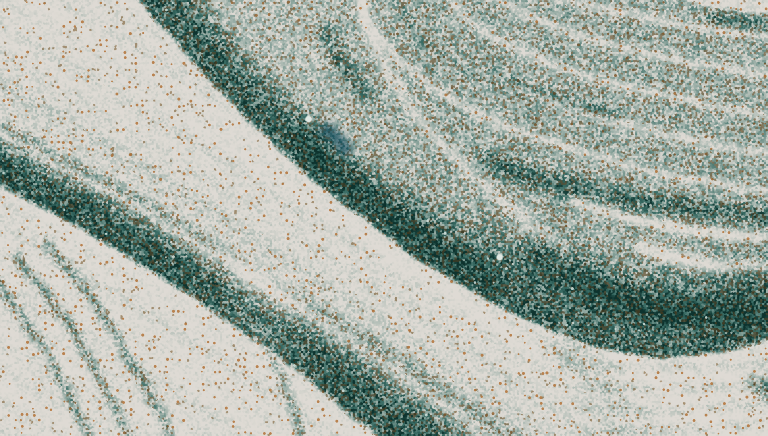
A Shadertoy shader for this texture:

```glsl
vec3 hash3(vec2 cell) {
    vec3 q = fract(cell.xyx * vec3(0.1031, 0.1030, 0.0973));
    q += dot(q, q.yxz + 33.33);
    return fract((q.xxy + q.yzz) * q.zyx);
}

// Soft raked stroke along a quadratic curve from a to c, bent by b
float stroke(vec2 p, vec2 a, vec2 b, vec2 c, float width) {
    float nearest = 1e3;
    vec2 from = a;
    for (int i = 1; i <= 10; i++) {
        float t = float(i) / 10.0;
        vec2 to = mix(mix(a, b, t), mix(b, c, t), t);
        vec2 seg = to - from, rel = p - from;
        vec2 off = rel - seg * clamp(dot(rel, seg) / dot(seg, seg), 0.0, 1.0);
        nearest = min(nearest, dot(off, off));
        from = to;
    }
    return exp(-nearest / (width * width));
}

float wobble(vec2 p) {
    return sin(p.x * 23.0 + 2.0 * sin(p.y * 9.0)) * 0.5
         + sin(p.x * 51.0 - p.y * 37.0) * 0.3 + sin(p.y * 83.0 + p.x * 19.0) * 0.2;
}

// Broad band whose lower rim sweeps from the top left to the right side
float upperBand(vec2 p) {
    float u = p.x - 1.49;
    float rim = 0.175 + 0.6 * u * u;
    rim += 0.06 * max(0.0, sin(3.1416 * clamp((p.x - 0.32) / 1.17, 0.0, 1.0)));
    float away = (p.y - rim) / sqrt(1.0 + 1.44 * u * u);
    float width = 0.11 + 0.10 * smoothstep(0.8, 1.5, p.x);
    float base = mix(0.29, 0.38, smoothstep(0.6, 1.0, p.x));
    float dense = mix(0.80, base, smoothstep(width * 0.45, width * 1.25, away));

    // Nested pale grooves
    for (int i = 0; i < 6; i++) {
        float k = float(i);
        dense -= 0.22 * stroke(p, vec2(0.82 + 0.1 * k, 1.02),
            vec2(0.89 + 0.12 * k, 0.69 + 0.07 * k), vec2(1.8, 0.55 + 0.09 * k), 0.011);
    }
    dense -= 0.22 * stroke(p, vec2(0.83, 1.0), vec2(0.87, 0.73), vec2(1.29, 0.43), 0.014);
    dense -= 0.32 * stroke(p, vec2(1.32, 0.54), vec2(1.56, 0.45), vec2(1.8, 0.46), 0.013);
    dense -= 0.38 * stroke(p, vec2(1.48, 0.43), vec2(1.62, 0.375), vec2(1.8, 0.395), 0.018);
    dense -= 0.55 * stroke(p, vec2(1.58, 1.01), vec2(1.68, 0.99), vec2(1.8, 0.98), 0.011);

    // Dark ridges
    dense += 0.38 * stroke(p, vec2(1.12, 0.63), vec2(1.38, 0.53), vec2(1.8, 0.50), 0.023);
    dense += 0.32 * stroke(p, vec2(0.75, 0.92), vec2(0.79, 0.83), vec2(0.84, 0.79), 0.023);
    dense += 0.20 * stroke(p, vec2(0.91, 1.02), vec2(0.99, 0.82), vec2(1.4, 0.74), 0.018);
    dense += 0.28 * stroke(p, vec2(1.64, 0.96), vec2(1.72, 0.95), vec2(1.8, 0.93), 0.018);
    dense += 0.25 * stroke(p, vec2(1.24, 0.42), vec2(1.45, 0.25), vec2(1.8, 0.28), 0.04);
    dense += 0.20 * stroke(p, vec2(0.69, 0.68), vec2(0.86, 0.50), vec2(1.12, 0.36), 0.035);
    return dense * smoothstep(-0.007, 0.012, away);
}

// Diagonal band through the lower left, crisp below and feathered above
float lowerBand(vec2 p) {
    float low = 0.57 - 0.5 * p.x - 0.19 * p.x * p.x;
    float high = 0.735 - 0.51 * p.x - 0.07 * p.x * p.x;
    float s = (p.y - low) / (high - low);
    float body = mix(0.88, 0.42, smoothstep(0.35, 0.72, s));
    body -= 0.2 * exp(-pow((s - 0.74) / 0.07, 2.0));
    body -= 0.22 * exp(-pow((p.x - 0.59) / 0.10, 2.0));
    return body * smoothstep(-0.05, 0.10, s) * (1.0 - smoothstep(0.82, 1.12, s));
}

// Faint rake marks on the pale ground
float paleGround(vec2 p) {
    float rake = p.y + 0.58 * p.x + 0.05 * p.x * p.x;
    float dense = 0.08 + 0.025 * sin(rake * 95.0) + 0.02 * sin(rake * 41.0 + p.x * 2.0);
    dense += 0.08 * exp(-pow((rake - 0.80) / 0.08, 2.0));
    for (int i = 0; i < 3; i++) {
        float k = float(i);
        dense += 0.34 * stroke(p, vec2(-0.03 + 0.07 * k, 0.38 + 0.03 * k),
            vec2(0.1 + 0.095 * k, 0.23), vec2(0.21 + 0.095 * k, -0.02), 0.014);
    }
    dense += 0.28 * stroke(p, vec2(0.61, 0.21), vec2(0.66, 0.1), vec2(0.70, -0.02), 0.013);
    dense += 0.14 * stroke(p, vec2(1.30, 0.19), vec2(1.39, 0.1), vec2(1.46, -0.02), 0.05);
    dense += 0.45 * stroke(p, vec2(1.74, 0.12), vec2(1.76, 0.1), vec2(1.8, 0.08), 0.025);
    float ripple = sin((p.y - 0.12 * pow(p.x - 1.45, 2.0)) * 130.0);
    return dense + 0.05 * ripple * smoothstep(1.2, 1.5, p.x) * (1.0 - smoothstep(0.15, 0.23, p.y));
}

vec3 sandTone(float dense) {
    vec3 tone = mix(vec3(0.87, 0.855, 0.83), vec3(0.60, 0.68, 0.65), smoothstep(0.03, 0.5, dense));
    tone = mix(tone, vec3(0.22, 0.42, 0.39), smoothstep(0.4, 0.85, dense));
    return mix(tone, vec3(0.05, 0.20, 0.18), smoothstep(0.8, 1.2, dense));
}

// Jittered cellular grains blended by distance
vec3 grains(vec2 p, float dense) {
    vec2 q = p * 210.0, cell = floor(q);
    vec4 sum = vec4(0.0);
    for (int j = -1; j <= 1; j++)
    for (int i = -1; i <= 1; i++) {
        vec2 id = cell + vec2(i, j);
        vec3 h = hash3(id + 17.0);
        vec2 off = id + 0.2 + 0.6 * h.xy - q;
        float shade = hash3(id + 271.0).x - 0.5;
        vec3 tone = sandTone(dense + shade * min(0.16 + 1.15 * dense, 0.85));
        float brown = step(h.z, 0.02 + 0.16 * smoothstep(0.1, 0.5, dense));
        tone = mix(tone, mix(vec3(0.60, 0.50, 0.36), vec3(0.25, 0.24, 0.15), dense), brown * 0.8);
        sum += vec4(tone, 1.0) * exp(-8.0 * dot(off, off));
    }
    return sum.rgb / sum.a;
}

// Sparse round flecks: rgb is colour, a is coverage
vec4 flecks(vec2 p, float dense, float scale) {
    vec2 q = p * scale, id = floor(q);
    vec3 h = hash3(id + scale), k = hash3(id + 91.0);
    float radius = mix(0.13, 0.25, k.x), blur = scale / iResolution.y;
    float d = length(q - id - 0.3 - 0.4 * h.xy);
    vec3 tint = mix(vec3(0.70, 0.45, 0.22), vec3(0.25, 0.22, 0.12), smoothstep(0.1, 0.65, dense));
    tint = mix(tint, vec3(0.82, 0.88, 0.86), step(0.88, k.y) * smoothstep(0.3, 0.6, dense));
    return vec4(tint, step(h.z, 0.22) * (1.0 - smoothstep(radius - blur * 0.5, radius + blur * 0.5, d)));
}

void mainImage(out vec4 fragColor, in vec2 fragCoord) {
    vec2 p = fragCoord / iResolution.y;
    vec2 warped = p + 0.004 * vec2(wobble(p), wobble(p.yx + 3.0));
    float dense = max(paleGround(warped), max(upperBand(warped), lowerBand(warped)));
    dense = clamp(dense + 0.04 * wobble(p * 1.7) * smoothstep(0.1, 0.4, dense), 0.0, 1.05);
    vec3 color = grains(p, dense);
    vec4 fleck = flecks(p, dense, 72.0);
    color = mix(color, fleck.rgb, fleck.a * 0.85);

    // Blue stain and two pale pebbles
    float stain = stroke(p, vec2(0.75, 0.70), vec2(0.77, 0.69), vec2(0.79, 0.66), 0.018);
    color = mix(color, vec3(0.06, 0.29, 0.36), stain * 0.65);
    float pebble = min(length(p - vec2(0.708, 0.727)), length(p - vec2(1.146, 0.41)));
    color = mix(color, vec3(0.88, 0.91, 0.89), 1.0 - smoothstep(0.005, 0.010, pebble));
    fragColor = vec4(color, 1.0);
}
```
